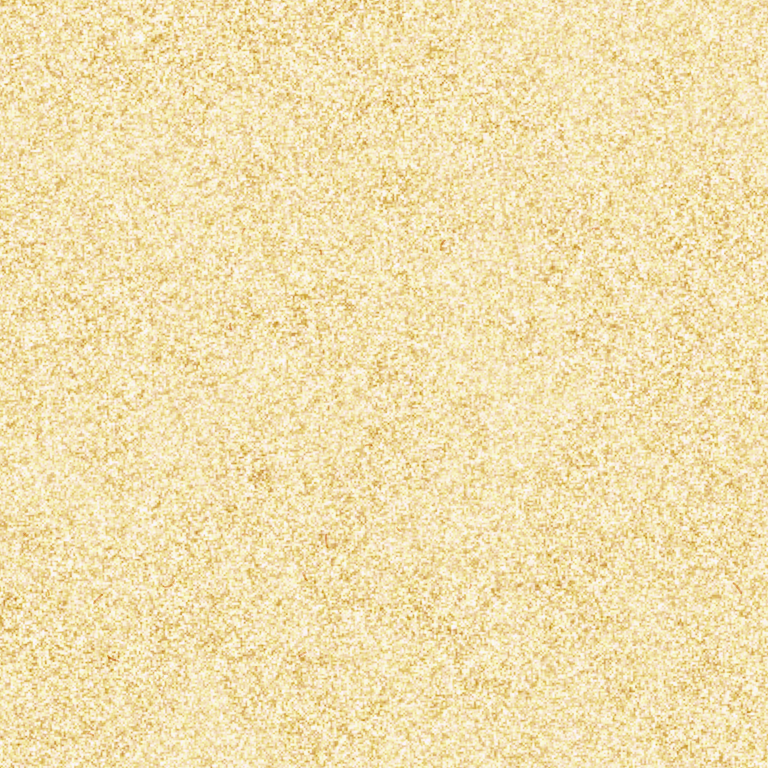
A Shadertoy shader for this texture:

```glsl
// Pale sandy paper: fine cream, straw and ochre grain over faint soft mottling.
// Rotated octaves of value noise give a bell-shaped tone, which a smooth curve
// turns into colour; a sparse grid scatters tiny curled brown and pale fibres.

float hash(vec2 cell, uint seed) {
    uvec2 q = uvec2(ivec2(cell) + 4096);
    uint h = q.x * 1597334677u ^ q.y * 3812015801u ^ seed * 2654435769u;
    h = (h ^ (h >> 16)) * 2146121005u;
    h = (h ^ (h >> 15)) * 2221713035u;
    h ^= h >> 16;
    return float(h >> 8) / 16777216.0;
}

mat2 rotation(float angle) {
    float c = cos(angle), s = sin(angle);
    return mat2(c, s, -s, c);
}

// Value noise with zero mean and roughly unit deviation
float noise(vec2 p, float cells, uint seed) {
    p = rotation(0.45 + float(seed) * 1.1) * p * cells;
    vec2 i = floor(p), f = p - i;
    f = f * f * (3.0 - 2.0 * f);
    float bottom = mix(hash(i, seed), hash(i + vec2(1, 0), seed), f.x);
    float top = mix(hash(i + vec2(0, 1), seed), hash(i + vec2(1, 1), seed), f.x);
    return (mix(bottom, top, f.y) - 0.5) * 4.7;
}

// Coverage of one short, bent fibre in some cells of a grid
float fibres(vec2 uv, float cells, float chance, uint seed) {
    vec2 cell = floor(uv * cells);
    if (hash(cell, seed) > chance) return 0.0;
    vec2 centre = cell + 0.25 + 0.5 * vec2(hash(cell, seed + 1u), hash(cell, seed + 2u));
    vec2 p = rotation(6.2832 * hash(cell, seed + 3u)) * (uv - centre / cells);
    float halfLength = mix(0.002, 0.011, pow(hash(cell, seed + 4u), 2.0));
    float bend = (hash(cell, seed + 5u) - 0.5) * 90.0;
    p.y -= bend * p.x * p.x;
    float d = length(vec2(max(abs(p.x) - halfLength, 0.0), p.y));
    return 1.0 - smoothstep(0.0005, 0.0022, d);
}

// Ochre shadows through straw to near-white cream
vec3 sandColour(float tone) {
    tone = clamp(tone, -3.2, 2.4);
    float curve = tone * tone;
    return vec3(0.952, 0.887, 0.690)
         + vec3(0.035, 0.074, 0.150) * tone
         - vec3(0.011, 0.0165, 0.012) * curve;
}

void mainImage(out vec4 fragColor, in vec2 fragCoord) {
    vec2 uv = fragCoord / iResolution.y;

    // Fine grain, with small clumps
    float grain = 0.67 * noise(uv, 400.0, 1u)
                + 0.43 * noise(uv, 255.0, 2u)
                + 0.13 * noise(uv, 110.0, 3u);

    // Broad mottling: pale patches carry softer grain
    float mottle = 0.4 * noise(uv, 5.0, 4u)
                 + 0.5 * noise(uv, 14.0, 5u)
                 + 0.7 * noise(uv, 40.0, 6u);
    float contrast = clamp(1.0 - 0.10 * mottle, 0.75, 1.2);
    float tone = 0.02 + grain * contrast + 0.08 * mottle;

    // Stray fibres, broken up by the grain
    float dark = fibres(uv, 11.0, 0.22, 20u);
    float pale = fibres(uv + 0.037, 9.0, 0.20, 40u);
    tone += pale * 1.2 - dark * (1.8 + 0.4 * grain);

    // Drift between yellow and pinkish-grey grains
    vec3 colour = sandColour(tone);
    float tint = noise(uv, 370.0, 7u);
    colour += vec3(-0.003, 0.006, -0.042) * tint;
    colour += vec3(0.02, -0.05, 0.0) * dark;

    fragColor = vec4(clamp(colour, 0.0, 1.0), 1.0);
}
```
